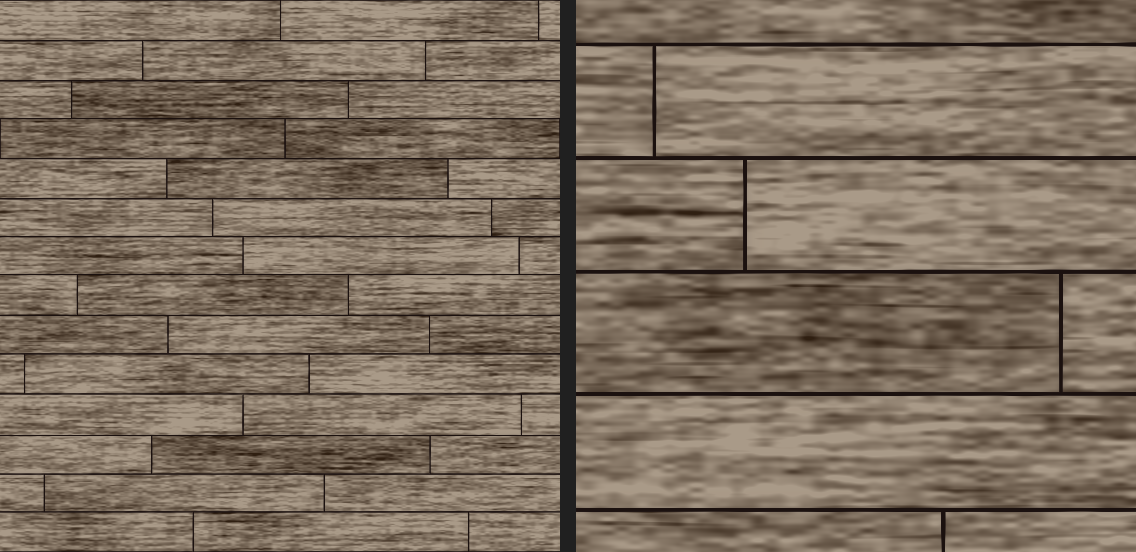
Left: the whole. Right: its middle third, enlarged.
This texture is drawn by a Shadertoy shader. Its source:

```glsl
// Weathered brown plank floor: staggered boards with streaky horizontal grain and thin dark seams.

#define ROWS 14
#define SEAM_HALF_WIDTH 0.00115
#define BASE_TONE 0.665
#define BOARD_VARIATION 0.32
#define PATCH_STRENGTH 0.42
#define STREAK_STRENGTH 0.36
#define COMB_STRENGTH 0.24
#define DASH_STRENGTH 0.42
#define LIGHT_WOOD vec3(0.640, 0.580, 0.510)
#define DARK_WOOD vec3(0.265, 0.203, 0.148)
#define SEAM_COLOR vec3(0.105, 0.065, 0.060)

// Upper edge of each row, measured down from the top of the canvas
const float ROW_TOP[ROWS] = float[ROWS](
    0.0, 0.0739, 0.1464, 0.2150, 0.2876, 0.3602, 0.4288,
    0.4974, 0.5712, 0.6412, 0.7137, 0.7889, 0.8588, 0.9274);

// Both butt joints of each row, in canvas widths
const vec2 JOINTS[ROWS] = vec2[ROWS](
    vec2(0.501, 0.962), vec2(0.255, 0.760), vec2(0.128, 0.622), vec2(0.0, 0.509),
    vec2(0.298, 0.800), vec2(0.380, 0.878), vec2(0.434, 0.927), vec2(0.138, 0.622),
    vec2(0.300, 0.767), vec2(0.044, 0.552), vec2(0.434, 0.931), vec2(0.271, 0.768),
    vec2(0.079, 0.579), vec2(0.345, 0.837));

float hash(vec2 p) {
    return fract(sin(dot(p, vec2(127.1, 311.7))) * 43758.5453);
}

float noise(vec2 p) {
    vec2 cell = floor(p);
    vec2 f = fract(p);
    f = f * f * (3.0 - 2.0 * f);
    float low = mix(hash(cell), hash(cell + vec2(1.0, 0.0)), f.x);
    float high = mix(hash(cell + vec2(0.0, 1.0)), hash(cell + vec2(1.0, 1.0)), f.x);
    return mix(low, high, f.y);
}

// Wood tone; p.x runs in canvas widths, p.y from 0 to 1 across the board
float woodTone(vec2 p, vec2 board) {
    float character = hash(board + 7.3);
    vec2 seed = vec2(hash(board), hash(board + 3.7)) * 90.0;
    float bend = noise(vec2(p.x * 7.0, p.y * 2.0) + seed) - 0.5;
    vec2 q = vec2(p.x, p.y + 0.07 * bend);
    float tone = BASE_TONE + BOARD_VARIATION * (hash(board + 1.9) - 0.5);

    // Streaks, from long and soft to short and fine
    vec2 frequency = vec2(7.0, 9.0);
    float strength = STREAK_STRENGTH;
    for (int i = 0; i < 4; i++) {
        tone += strength * (noise(q * frequency + seed + float(i) * 17.0) - 0.5);
        frequency *= vec2(2.6, 1.42);
        strength *= 1.13;
    }

    // Broad cloudy patches
    tone += PATCH_STRENGTH * (noise(p * vec2(7.0, 1.5) + seed + 41.0) - 0.5);

    // Combed parallel lines, stronger on some boards
    float comb = sin(6.2832 * (q.y * mix(6.0, 9.0, character) + character));
    float combFade = noise(q * vec2(10.0, 6.0) + seed + 63.0);
    tone += COMB_STRENGTH * mix(0.3, 1.0, character) * comb * combFade;

    // Scattered thin dark dashes, denser near the long edges
    float edge = smoothstep(0.36, 0.5, abs(p.y - 0.5));
    float dash = noise(q * vec2(15.0, 19.0) + seed + 29.0);
    tone -= DASH_STRENGTH * smoothstep(0.72, 0.98, dash + 0.10 * edge);
    return clamp(tone, -0.22, 1.06);
}

// Antialiased coverage of a seam at the given distance
float seam(float distanceToSeam, float halfWidth, float pixel) {
    return 1.0 - smoothstep(halfWidth - 0.4 * pixel, halfWidth + 0.4 * pixel, distanceToSeam);
}

void mainImage(out vec4 fragColor, in vec2 fragCoord) {
    vec2 uv = fragCoord / iResolution.xy;
    float pixel = 1.0 / iResolution.x;
    float aspect = iResolution.y / iResolution.x;

    // Row that holds this point
    float down = 1.0 - uv.y;
    int row = 0;
    for (int i = 1; i < ROWS; i++) {
        if (down >= ROW_TOP[i]) row = i;
    }
    float rowTop = ROW_TOP[row];
    float rowBottom = row < ROWS - 1 ? ROW_TOP[row + 1] : 1.0;

    // Board within the row, wrapping at the sides
    vec2 joints = JOINTS[row];
    bool between = uv.x >= joints.x && uv.x < joints.y;
    float span = joints.y - joints.x;
    float boardLength = between ? span : 1.0 - span;
    float along = fract(uv.x - (between ? joints.x : joints.y));
    float across = (down - rowTop) / (rowBottom - rowTop);
    vec2 board = vec2(between ? 1.0 : 0.0, float(row));

    // Grain
    vec3 color = mix(DARK_WOOD, LIGHT_WOOD, woodTone(vec2(along, across), board));

    // Seams with slightly worn edges
    float toJoint = min(along, boardLength - along);
    float toRowEdge = min(down - rowTop, rowBottom - down) * aspect;
    float halfWidth = SEAM_HALF_WIDTH * mix(0.85, 1.15, noise(uv * 60.0));
    float seams = max(seam(toJoint, halfWidth, pixel), seam(toRowEdge, halfWidth, pixel));
    color *= 1.0 - 0.12 * exp(-min(toJoint, toRowEdge) / 0.0022);
    color = mix(color, SEAM_COLOR, seams);

    fragColor = vec4(color, 1.0);
}
```
